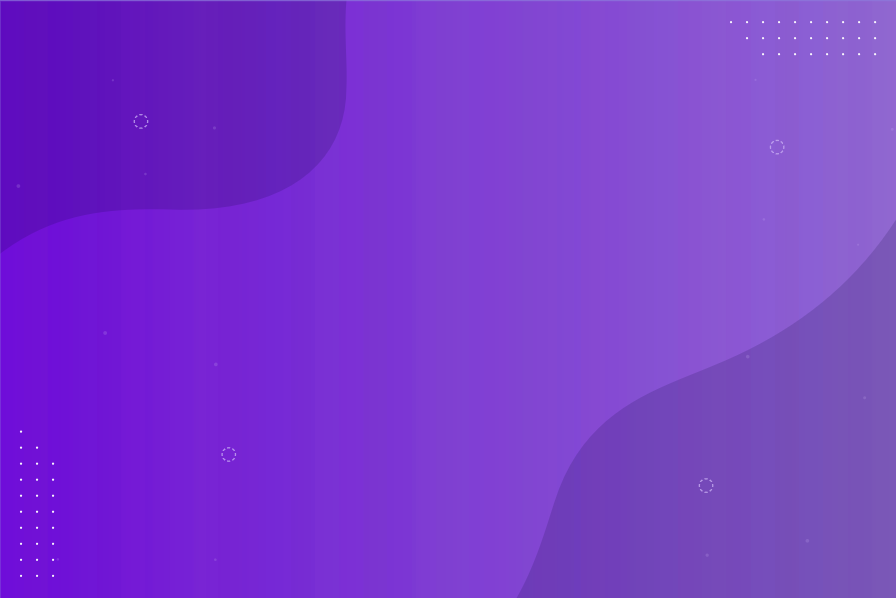
Give the GLSL for this background, as a WebGL 1 fragment shader.

```glsl
precision highp float;
// Violet horizontal gradient with two darker wavy corner shapes, triangular
// dot grids, dashed rings and faint specks. Each wave is a chain of cubic
// curves, filled by its signed distance.

uniform vec2 u_resolution;

const vec2 SIZE = vec2(1.5, 1.0);      // canvas in units of its height
const vec3 LEFT_VIOLET = vec3(0.435, 0.045, 0.845);
const vec3 MID_VIOLET = vec3(0.495, 0.24, 0.825);
const vec3 RIGHT_VIOLET = vec3(0.565, 0.40, 0.82);
const vec3 PALE_LILAC = vec3(0.80, 0.70, 0.96);
const int CURVE_STEPS = 20;

float hash(vec2 p) {
  vec3 q = fract(vec3(p.xyx) * 0.1031);
  q += dot(q, q.yzx + 33.33);
  return fract((q.x + q.y) * q.z);
}

// Antialiased coverage of a signed distance
float fill(float dist, float pixel) {
  return clamp(0.5 - dist / pixel, 0.0, 1.0);
}

vec2 cubic(vec2 a, vec2 b, vec2 c, vec2 d, float t) {
  float s = 1.0 - t;
  return s * s * s * a + 3.0 * s * s * t * b + 3.0 * s * t * t * c + t * t * t * d;
}

// x: nearest distance, y: side, flipped by each crossing right of the point
vec2 addCurve(vec2 state, vec2 p, vec2 a, vec2 b, vec2 c, vec2 d) {
  vec2 start = a;
  for (int i = 1; i <= CURVE_STEPS; i++) {
    vec2 end = cubic(a, b, c, d, float(i) / float(CURVE_STEPS));
    vec2 edge = end - start;
    vec2 rel = p - start;
    float along = clamp(dot(rel, edge) / dot(edge, edge), 0.0, 1.0);
    state.x = min(state.x, length(rel - edge * along));
    if ((start.y > p.y) != (end.y > p.y) && rel.x < edge.x * rel.y / edge.y) {
      state.y = -state.y;
    }
    start = end;
  }
  return state;
}

float upperWave(vec2 p) {
  vec2 s = vec2(9.0, 1.0);
  s = addCurve(s, p, vec2(-0.023, 0.557), vec2(0.078, 0.645), vec2(0.176, 0.651), vec2(0.273, 0.650));
  s = addCurve(s, p, vec2(0.273, 0.650), vec2(0.479, 0.639), vec2(0.580, 0.727), vec2(0.580, 0.854));
  s = addCurve(s, p, vec2(0.580, 0.854), vec2(0.582, 0.902), vec2(0.574, 0.961), vec2(0.582, 1.016));
  return s.x * s.y;
}

// Given in coordinates turned by half a turn about the canvas centre
float lowerWave(vec2 p) {
  vec2 s = vec2(9.0, 1.0);
  s = addCurve(s, p, vec2(0.645, 1.016), vec2(0.607, 0.957), vec2(0.588, 0.889), vec2(0.572, 0.840));
  s = addCurve(s, p, vec2(0.572, 0.840), vec2(0.523, 0.684), vec2(0.402, 0.652), vec2(0.305, 0.611));
  s = addCurve(s, p, vec2(0.305, 0.611), vec2(0.172, 0.557), vec2(0.064, 0.475), vec2(-0.012, 0.348));
  return s.x * s.y;
}

// Small colour shift, constant within each vertical band
vec3 bandShift(float x, float count) {
  float band = floor(x * count);
  return vec3(hash(vec2(band, 5.0)), hash(vec2(band, 23.0)), hash(vec2(band, 47.0))) - 0.5;
}

// Three lines of dots, each one dot shorter than the last
float dotTriangle(vec2 p, float pixel) {
  const float spacing = 0.0268;
  vec2 cell = floor(p / spacing + 0.5);
  float inside = step(0.0, min(cell.x, cell.y)) * step(cell.y, 2.0) * step(cell.x + cell.y, 9.0);
  return inside * fill(length(p - cell * spacing) - 0.0018, pixel);
}

float dashedRing(vec2 p, float pixel) {
  float dash = smoothstep(-0.6, 0.0, cos(8.0 * atan(p.y, p.x + 1e-5)));
  return dash * fill(abs(length(p) - 0.0112) - 0.0011, pixel);
}

// One faint speck at a random place in each cell of the outer columns
float specks(vec2 p, float pixel) {
  const vec2 cellSize = vec2(0.22, 0.25);
  vec2 cell = floor(p / cellSize);
  vec2 jitter = vec2(hash(cell + 3.0), hash(cell + 17.0)) * 0.8 + 0.1;
  float radius = mix(0.0016, 0.0032, hash(cell + 41.0));
  return step(1.5, abs(cell.x - 3.0)) * fill(length(p - (cell + jitter) * cellSize) - radius, pixel);
}

void main() {
  vec2 p = gl_FragCoord.xy / u_resolution * SIZE;
  float pixel = 1.0 / u_resolution.y;

  // Gradient with faint vertical bands
  float t = p.x / SIZE.x;
  vec3 color = mix(LEFT_VIOLET, MID_VIOLET, clamp(t * 2.0, 0.0, 1.0));
  color = mix(color, RIGHT_VIOLET, clamp(t * 2.0 - 1.0, 0.0, 1.0));
  color += 0.016 * bandShift(t, 37.0) + 0.012 * bandShift(t + 0.3, 17.0);

  // Dark corner waves
  float waves = max(fill(upperWave(p), pixel), fill(lowerWave(SIZE - p), pixel));
  color *= mix(vec3(1.0), vec3(0.85, 0.85, 0.88), waves);

  // Specks and rings
  color = mix(color, PALE_LILAC, 0.2 * specks(p, pixel));
  float rings = dashedRing(p - vec2(0.236, 0.797), pixel) + dashedRing(p - vec2(1.301, 0.754), pixel)
    + dashedRing(p - vec2(0.383, 0.240), pixel) + dashedRing(p - vec2(1.182, 0.188), pixel);
  color = mix(color, PALE_LILAC, 0.75 * rings);

  // Dot grids at the upper right and lower left
  float dots = dotTriangle(vec2(1.465 - p.x, 0.963 - p.y), pixel)
    + dotTriangle(p.yx - vec2(0.037, 0.0352), pixel);
  color = mix(color, vec3(1.0), 0.95 * dots);

  // Thin pale rim along the top and left
  float rim = max(fill(SIZE.y - p.y - 0.002, pixel), 0.5 * fill(p.x - 0.0015, pixel));
  color = mix(color, vec3(0.55, 0.48, 0.86), 0.7 * rim);
  gl_FragColor = vec4(color, 1.0);
}
```
